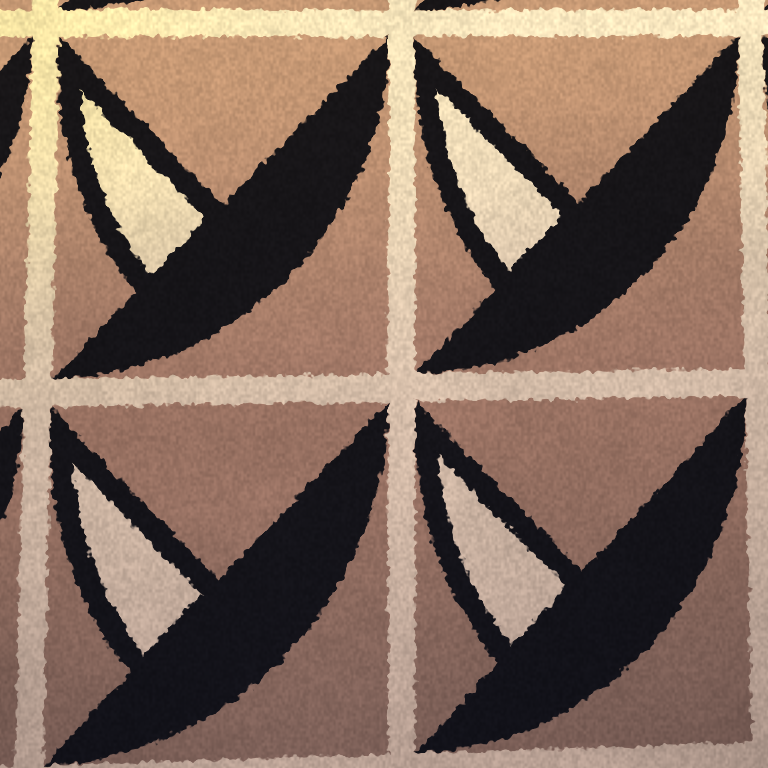
Write a Shadertoy shader that draws this pattern.

```glsl
// Woven carpet of square tiles, each with a dark boat-like blade and a cream sail,
// divided by pale bands. A gently skewed grid is folded with fract, shapes are
// signed distances, and hashed noise frays the edges and mottles the pile.

float hash(vec2 p) {
    vec3 h = fract(vec3(p.xyx) * 0.1031);
    h += dot(h, h.yzx + 33.33);
    return fract((h.x + h.y) * h.z);
}

float noise(vec2 p) {
    vec2 cell = floor(p), f = fract(p);
    f = f * f * (3.0 - 2.0 * f);
    return mix(mix(hash(cell), hash(cell + vec2(1, 0)), f.x),
               mix(hash(cell + vec2(0, 1)), hash(cell + vec2(1, 1)), f.x), f.y);
}

// Grid coordinates with slight perspective; whole numbers lie on band centres
vec2 gridCoord(vec2 p) {
    float drop = p.y - 0.03;
    return vec2((p.x - 0.523) * (2.158 - 0.1 * p.y + 0.05 * p.x),
                drop * (2.115 + 0.065 * p.x - 0.09 * drop));
}

// Quarter disc below the rising diagonal
float bladeDist(vec2 c) {
    return max(length(c) - 1.0, (1.0 - c.x - c.y) * 0.707);
}

// Triangle with one bowed side; inset shrinks the two outer sides
float sailDist(vec2 c, float inset, float foot) {
    float bow = length(c - vec2(1.05, 0.08)) - 1.05 + inset;
    float mast = (c.x - c.y) * 0.707 + inset;
    return max(max(bow, mast), (c.x + c.y - foot) * 0.707);
}

float cover(float dist, float soft) {
    return 1.0 - smoothstep(-soft, soft, dist);
}

void mainImage(out vec4 fragColor, in vec2 fragCoord) {
    vec2 p = fragCoord / iResolution.y;
    p.y = 1.0 - p.y;
    float soft = 2.3 * max(0.8 / iResolution.y, 0.0012);

    // Tufts fray every outline
    vec2 fray = vec2(noise(p * 150.0), noise(p * 150.0 + 71.3)) - 0.5;
    fray += 0.5 * (vec2(noise(p * 290.0 + 13.7), noise(p * 290.0 + 47.1)) - 0.5);

    // Tile coordinates: 0 to 1 inside the bands, y downward
    vec2 tile = (fract(gridCoord(p + 0.007 * fray)) - 0.0375) / 0.925;
    vec2 edge = abs(tile - 0.5);
    float band = 0.5 - max(edge.x, edge.y);

    // Warm light at the top fades to a dusky pink below
    float fade = clamp(p.y + 0.08 * (p.x - 0.5), 0.0, 1.0);
    vec3 tan = mix(vec3(0.78, 0.60, 0.455), vec3(0.62, 0.46, 0.395), smoothstep(0.0, 0.55, fade));
    tan = mix(tan, vec3(0.48, 0.37, 0.34), smoothstep(0.45, 1.05, fade));
    vec3 cream = mix(vec3(0.98, 0.91, 0.75), vec3(0.83, 0.735, 0.66), smoothstep(0.0, 0.6, fade));
    cream = mix(cream, vec3(0.73, 0.635, 0.585), smoothstep(0.5, 1.0, fade));
    cream.b -= 0.1 * exp(-9.0 * dot(p, p));
    vec3 dark = mix(vec3(0.095, 0.085, 0.09), vec3(0.07, 0.07, 0.1), fade);

    // Ground, dark figure, cream sail, bands
    float figure = min(bladeDist(tile), sailDist(tile, 0.0, 1.1));
    vec3 color = mix(tan, dark, cover(figure, soft));
    color = mix(color, cream, cover(sailDist(tile, 0.064, 0.99), soft));
    color = mix(color, cream, cover(band, soft));

    // Worn blotches and fine pile grain
    float wear = noise(p * 9.0) + 0.6 * noise(p * 31.0 + 5.0) - 0.8;
    float grain = noise(p * 260.0 + 19.0) + 0.6 * noise(p * vec2(390.0, 170.0)) - 0.8;
    color *= 1.0 + 0.06 * wear + 0.11 * grain;
    color += 0.008 * grain;

    // Dimmer toward the lower corners
    color *= 1.0 - 0.3 * p.y * pow(abs(p.x - 0.48), 2.0);
    fragColor = vec4(clamp(color, 0.0, 1.0), 1.0);
}
```
